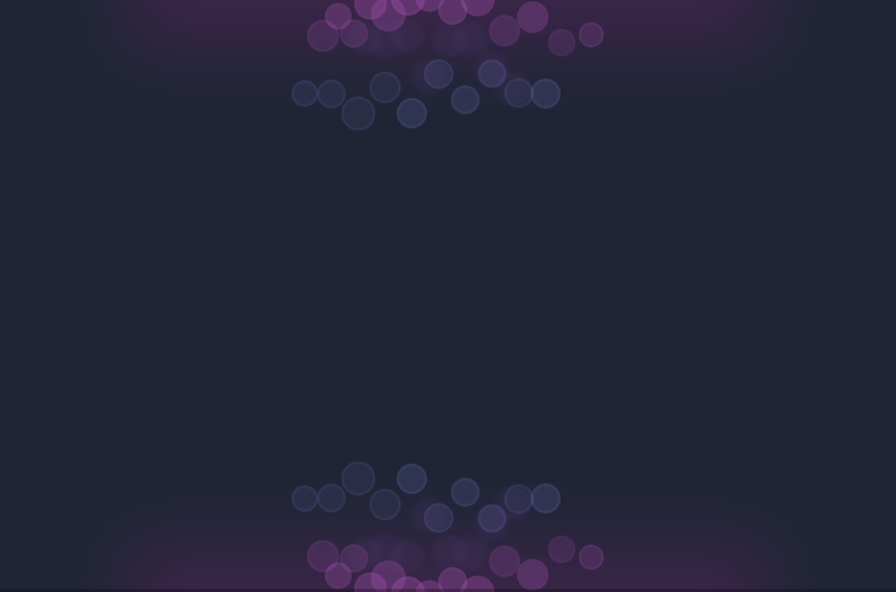
Reproduce this background procedurally as a WebGL 2 fragment shader.

```glsl
#version 300 es
precision highp float;
// Dark navy backdrop with violet glows and mirrored bokeh at the top and bottom edges.

uniform vec2 u_resolution;
out vec4 outColor;

// Colours
const vec3 NAVY = vec3(0.125, 0.145, 0.213);
const vec3 VIOLET = vec3(0.240, 0.145, 0.290);
const vec3 PINK = vec3(0.66, 0.32, 0.70);
const vec3 BLUE = vec3(0.40, 0.41, 0.68);
const vec3 HAZE = vec3(0.34, 0.25, 0.50);

// Layout, in canvas heights
const vec2 GLOW_DEPTH = vec2(-0.06, 0.20);
const vec2 GLOW_WIDTH = vec2(0.42, 0.66);
const vec2 PINK_SPAN = vec2(-0.211, 0.242);
const vec2 BLUE_SPAN = vec2(-0.242, 0.165);
const vec2 HAZE_SPAN = vec2(-0.140, 0.110);
const vec2 RADIUS = vec2(0.021, 0.030);
const float RIM_WIDTH = 0.0022;
const float FOOT_LINE = 0.005;
const int PINK_COUNT = 13;
const int BLUE_COUNT = 10;
const int HAZE_COUNT = 8;
const float PI = 3.14159265;
const float TAU = 2.0 * PI;

float hash(float n) {
    n = fract(n * 0.1031);
    n *= n + 33.33;
    return fract(n * (n + n));
}

// Coverage of a disc with a softened boundary
float disc(vec2 p, vec2 center, float radius, float softness) {
    return 1.0 - smoothstep(-softness, softness, length(p - center) - radius);
}

// Translucent lens disc with a faint bright rim
float bokeh(vec2 p, vec2 center, float radius, float fill, float rim, float pixel) {
    float ring = abs(length(p - center) - radius + RIM_WIDTH);
    float edge = 1.0 - smoothstep(0.0, RIM_WIDTH + pixel, ring);
    return fill * disc(p, center, radius, pixel) + rim * edge;
}

// Outer row: bowed spacing, with depth rippling around a shallow arch
vec2 pinkCenter(float i) {
    float t = i / float(PINK_COUNT - 1);
    float x = mix(PINK_SPAN.x, PINK_SPAN.y, t) - 0.047 * sin(PI * t);
    float arch = 0.028 + 0.028 * cos(TAU * t) + 0.016 * (t - 0.5);
    return vec2(x, arch + 0.020 * cos(TAU * (i - 2.0) / 2.33));
}

// Inner row: even spacing, with depth alternating most at its middle
vec2 blueCenter(float i) {
    float t = i / float(BLUE_COUNT - 1);
    float zigzag = 0.028 * sin(PI * t) * cos(PI * i);
    return vec2(mix(BLUE_SPAN.x, BLUE_SPAN.y, t), 0.158 + zigzag + 0.016 * sin(TAU * t));
}

void main() {
    float pixel = 1.0 / u_resolution.y;
    vec2 uv = gl_FragCoord.xy * pixel;
    float centerX = 0.5 * u_resolution.x * pixel;

    // Mirrored space: x from the middle, y as depth from the nearer edge
    vec2 p = vec2(uv.x - centerX, min(uv.y, 1.0 - uv.y));

    // Edge glow
    float glow = 1.0 - smoothstep(GLOW_DEPTH.x, GLOW_DEPTH.y, p.y);
    glow *= 1.0 - smoothstep(GLOW_WIDTH.x, GLOW_WIDTH.y, abs(p.x));
    vec3 color = mix(NAVY, VIOLET, glow);

    // Out-of-focus haze
    for (int i = 0; i < HAZE_COUNT; i++) {
        float n = float(i);
        float x = mix(HAZE_SPAN.x, HAZE_SPAN.y, n / float(HAZE_COUNT - 1));
        vec2 center = vec2(x, mix(0.06, 0.16, hash(n + 71.0)));
        color = mix(color, HAZE, 0.14 * disc(p, center, 0.029, 0.008));
    }

    // Blue inner discs
    for (int i = 0; i < BLUE_COUNT; i++) {
        float n = float(i);
        float radius = mix(RADIUS.x, RADIUS.y, hash(n + 23.0));
        float fill = mix(0.12, 0.24, hash(n + 41.0));
        color = mix(color, BLUE, bokeh(p, blueCenter(n), radius, fill, 0.12, pixel));
    }

    // Pink outer discs, brightest near the edge
    for (int i = 0; i < PINK_COUNT; i++) {
        float n = float(i);
        vec2 center = pinkCenter(n);
        float radius = mix(RADIUS.x, RADIUS.y, hash(n + 57.0));
        float fill = mix(0.34, 0.16, smoothstep(0.0, 0.08, center.y));
        float rim = 0.12 * hash(n + 13.0);
        color = mix(color, PINK, bokeh(p, center, radius, fill, rim, pixel));
    }

    // Dark line along the foot
    color *= mix(0.72, 1.0, smoothstep(FOOT_LINE - pixel, FOOT_LINE + pixel, uv.y));
    outColor = vec4(color, 1.0);
}
```
